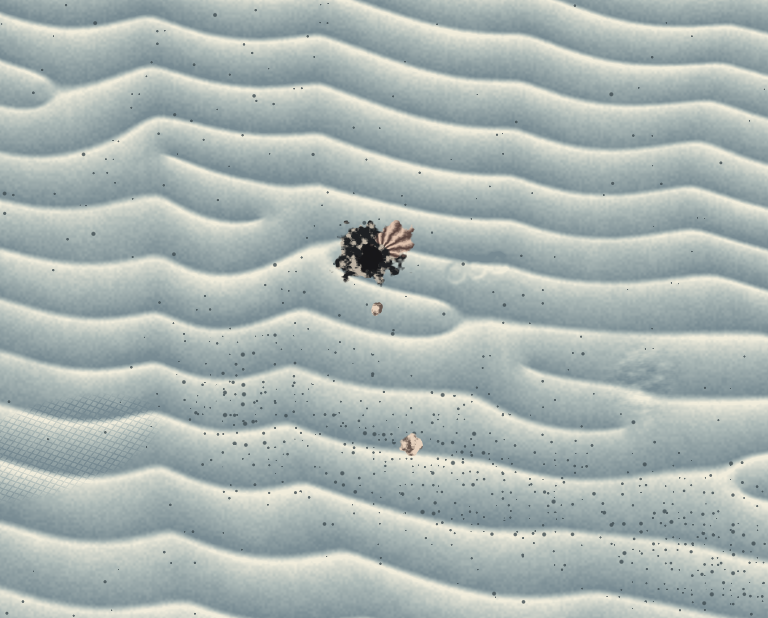
A WebGL 2 fragment shader for this texture:

```glsl
#version 300 es
precision highp float;
// Wind-rippled pale sand with forking crests, grit, shell debris and faint prints.
uniform vec2 u_resolution;
out vec4 fragColor;

float hash(vec2 p) {
  return fract(sin(dot(p, vec2(127.1, 311.7))) * 43758.5453);
}

float noise(vec2 p) {
  vec2 i = floor(p), f = fract(p);
  f = f * f * (3.0 - 2.0 * f);
  return mix(mix(hash(i), hash(i + vec2(1, 0)), f.x),
             mix(hash(i + vec2(0, 1)), hash(i + vec2(1, 1)), f.x), f.y);
}

float fbm(vec2 p) {
  return 0.55 * noise(p) + 0.3 * noise(p * 2.1 + 7.0) + 0.15 * noise(p * 4.3 + 19.0);
}

// Brightness of the ripples: a thin lit crest fading down into a shaded trough
float ripples(vec2 p) {
  float scallop = sin(p.x * 9.0 + 3.0 * noise(p * vec2(1.5, 3.0) + 4.0));
  float depth = 1.0 - p.y - 0.13 * p.x - 0.024 * sqrt(scallop * scallop + 0.02)
              + 0.06 * (noise(p * vec2(3.5, 4.0)) - 0.5);
  float phase = 13.5 * depth - 1.9 * depth * depth;
  float calm = 1.0;
  // Each phase vortex splits one crest into two
  for (int i = 0; i < 8; i++) {
    float k = float(i);
    vec2 fork = vec2(1.24 * fract(0.35 + 0.618 * k), 0.2 + 0.7 * fract(0.65 + 0.38 * k));
    vec2 r = p - fork;
    phase += (i % 2 == 0 ? 1.0 : -1.0) * atan(r.y, r.x) / 6.2831853;
    calm *= smoothstep(0.0, 0.028, length(r));
  }
  float f = fract(phase);
  float slope = 1.0 - pow(min(f / 0.86, 1.0), 0.72);
  float crest = smoothstep(0.83, 0.99, f);
  float strength = 0.75 + 0.4 * noise(p * 5.0 + 30.0);
  return mix(0.45, mix(slope, 1.0, crest), calm * min(strength, 1.0));
}

// Dark grit: one jittered grain per grid cell, kept with the given chance
float grit(vec2 p, float cells, float chance) {
  vec2 id = floor(p * cells);
  vec2 jitter = 0.3 + 0.4 * vec2(hash(id + 3.1), hash(id + 8.7));
  float radius = 0.1 + 0.15 * hash(id + 5.3);
  float grain = 1.0 - smoothstep(radius * 0.5, radius * 1.2, length(fract(p * cells) - jitter));
  return grain * step(hash(id), chance);
}

// Soft ragged blob, 1 inside and 0 outside
float clump(vec2 p, vec2 center, vec2 size) {
  float edge = length((p - center) / size) + 0.9 * (fbm(p * 75.0) - 0.5);
  return 1.0 - smoothstep(0.75, 0.95, edge);
}

// Diamond tread pressed into a tilted oval
float tread(vec2 p) {
  vec2 r = p - vec2(0.08, 0.275);
  r = mat2(0.96, -0.28, 0.28, 0.96) * r;
  float inside = 1.0 - smoothstep(0.8, 1.05, length(r / vec2(0.19, 0.075)));
  vec2 weave = abs(sin(vec2(r.x + r.y * 1.4, r.x - r.y * 1.4) * 210.0));
  return inside * (smoothstep(0.1, 0.6, min(weave.x, weave.y)) - 0.75);
}

// Three toe dents, each dark above and lit below
float toes(vec2 p) {
  float sum = 0.0;
  for (int i = 0; i < 3; i++) {
    vec2 r = (p - vec2(0.737, 0.558) - float(i) * vec2(0.034, 0.008)) / vec2(0.017, 0.018);
    float rim = exp(-18.0 * pow(length(r) - 0.85, 2.0));
    sum -= rim * clamp(r.y - 0.3 * r.x, -0.8, 1.0);
  }
  return sum;
}

void main() {
  vec2 p = gl_FragCoord.xy / u_resolution.y;

  // Ripple light with broad mottling, fine grain and pressed marks
  float light = ripples(p);
  light += 0.24 * (fbm(p * 7.0 + 11.0) - 0.5) + 0.13 * (noise(p * 230.0) - 0.5);
  light += 0.1 * (fbm(p * vec2(45.0, 70.0)) - 0.5);
  light += 0.22 * tread(p) + 0.3 * toes(p);
  float scuff = exp(-dot((p - vec2(1.04, 0.385)) * 16.0, (p - vec2(1.04, 0.385)) * 20.0));
  light += 0.9 * scuff * (fbm(vec2(p.x + p.y, p.y - p.x * 0.3) * vec2(35.0, 90.0)) - 0.5);
  light = clamp(light, 0.0, 1.0);

  vec3 shade = vec3(0.47, 0.545, 0.575), sand = vec3(0.68, 0.73, 0.72), glow = vec3(0.94, 0.925, 0.86);
  vec3 color = light < 0.5 ? mix(shade, sand, light * 2.0) : mix(sand, glow, light * 2.0 - 1.0);

  // Grit gathers in a band across the lower right
  vec3 stone = vec3(0.25, 0.30, 0.32);
  float band = exp(-pow((1.0 - p.y - 0.56 - 0.28 * p.x) / 0.1, 2.0)) * smoothstep(0.2, 0.4, p.x);
  band *= 0.4 + 0.8 * noise(p * 8.0 + 2.0);
  float grains = max(grit(p, 62.0, 0.008 + 0.42 * band), grit(p + 0.37, 95.0, 0.006 + 0.35 * band));
  color = mix(color, stone, 0.8 * grains);

  // Central debris: dark crust around a hollow, with a ribbed pink shell on top
  float lumps = fbm(p * 110.0);
  float crust = clump(p, vec2(0.598, 0.592), vec2(0.062, 0.052));
  vec3 crustColor = mix(vec3(0.12, 0.13, 0.14), vec3(0.74, 0.70, 0.64), smoothstep(0.4, 0.72, lumps));
  color = mix(color, crustColor, crust);
  color = mix(color, vec3(0.09, 0.09, 0.1), clump(p, vec2(0.6, 0.582), vec2(0.024, 0.022)));
  vec2 fan = p - vec2(0.615, 0.592);
  float ribs = 0.5 + 0.5 * sin(atan(fan.y, fan.x) * 16.0 + lumps * 4.0);
  vec3 shell = mix(vec3(0.35, 0.27, 0.25), vec3(0.88, 0.77, 0.69), ribs);
  color = mix(color, shell, clump(p, vec2(0.638, 0.612), vec2(0.033, 0.03)));

  // Two small shell chips below
  vec3 chip = mix(vec3(0.4, 0.34, 0.31), vec3(0.9, 0.82, 0.74), smoothstep(0.3, 0.6, lumps));
  float chips = max(clump(p, vec2(0.665, 0.28), vec2(0.023, 0.019)), clump(p, vec2(0.61, 0.5), vec2(0.011, 0.013)));
  color = mix(color, chip, chips);

  fragColor = vec4(color, 1.0);
}
```
